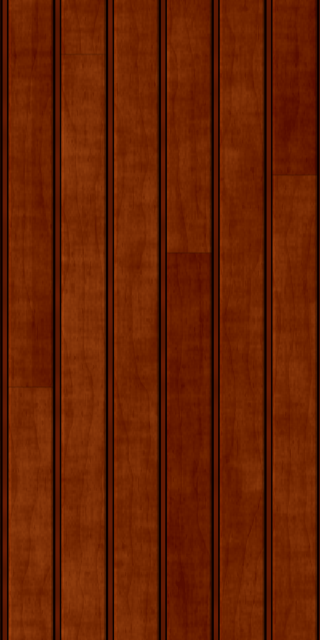
Give the GLSL for this texture, as a WebGL 2 fragment shader.

```glsl
#version 300 es
precision highp float;

uniform vec2 u_resolution;
out vec4 fragColor;

const float PITCH = 0.165;          // distance between grooves
const float FIRST_GROOVE = 0.0138;

const vec3 LIGHT_WOOD = vec3(0.535, 0.215, 0.04);
const vec3 MID_WOOD = vec3(0.45, 0.148, 0.002);
const vec3 DARK_WOOD = vec3(0.385, 0.088, 0.0);
const vec3 BEAD = vec3(0.38, 0.1, 0.01);
const vec3 GROOVE = vec3(0.04, 0.0, 0.0);

// Per plank: tone below the joint, tone above it, joint height, strip darkening
const vec4 PLANKS[6] = vec4[6](
    vec4(0.45, 0.1, 0.79, 0.5),
    vec4(0.45, 0.0, 1.83, 0.12),
    vec4(0.25, 0.25, -1.0, 0.0),
    vec4(-0.7, 0.1, 1.21, 0.0),
    vec4(0.0, 0.0, -1.0, 0.0),
    vec4(0.1, -0.65, 1.453, 0.1));

float hash(vec2 cell) {
    uvec2 q = uvec2(ivec2(cell)) * uvec2(1597u, 3571u);
    uint n = (q.x ^ (q.y << 7)) * 7919u + 977u;
    n = (n ^ (n >> 15)) * 48271u;
    n = (n ^ (n >> 13)) * 69621u;
    return float((n ^ (n >> 16)) & 65535u) / 65535.0;
}

float noise(vec2 p) {
    vec2 i = floor(p);
    vec2 f = fract(p);
    f = f * f * (3.0 - 2.0 * f);
    float low = mix(hash(i), hash(i + vec2(1, 0)), f.x);
    float high = mix(hash(i + vec2(0, 1)), hash(i + vec2(1, 1)), f.x);
    return mix(low, high, f.y);
}

float fbm(vec2 p) {
    float sum = 0.0;
    float weight = 0.5;
    for (int i = 0; i < 4; i++) {
        sum += weight * noise(p);
        p = p * 2.0 + 17.0;
        weight *= 0.5;
    }
    return sum;
}

// Soft-edged vertical line: solid to core, gone at outer
float line(float x, float center, float core, float outer) {
    return 1.0 - smoothstep(core, outer, abs(x - center));
}

// Tone variation of one board: clouds, cross figure, fibres, rings and pores
float grain(vec2 p, float seed) {
    vec2 q = p + vec2(seed * 3.0, seed * 7.0);
    float clouds = fbm(q * vec2(14.0, 6.0)) - 0.47;
    float ripple = fbm(q * vec2(11.0, 42.0) + 5.0) - 0.47;
    float fibres = noise(q * vec2(150.0, 10.0)) - 0.5;
    float speckle = noise(q * vec2(200.0, 110.0)) - 0.5;

    float rings = fract(q.x * 15.0 + 3.0 * fbm(q * vec2(5.0, 2.0)));
    float ringLine = pow(rings, 6.0) * (1.0 - smoothstep(0.92, 1.0, rings));
    float pores = smoothstep(0.82, 0.96, noise(q * vec2(120.0, 34.0) + 40.0));

    return clouds * 1.6 + ripple * 1.2 + fibres * 0.4 + speckle * 0.5
         - ringLine * 0.8 - pores * 0.45;
}

vec3 woodColor(float tone) {
    float t = clamp(tone, -1.6, 1.2);
    return t < 0.0 ? mix(MID_WOOD, DARK_WOOD, -t) : mix(MID_WOOD, LIGHT_WOOD, t);
}

vec3 boardColor(vec2 p, float u, float id, float pixel) {
    vec4 plank = PLANKS[int(clamp(id, 0.0, 5.0))];
    float above = smoothstep(-pixel, pixel, p.y - plank.z);
    float blur = pixel / PITCH;
    float strip = smoothstep(-blur, blur, u - 0.52) * plank.w;
    float tone = mix(plank.x, plank.y - strip, above);
    tone += mix(grain(p, id + 2.0), grain(p, id + 12.0), above);

    float seam = line(p.y, plank.z, 0.0005, 0.0005 + 1.5 * pixel);
    return woodColor(tone) * (1.0 - 0.12 * seam);
}

// Beaded joint: wide dark slot, rounded bead, thin dark slot, lit edge
vec3 carveGroove(vec3 wood, float d, float wear, float blur) {
    float edgeShade = line(d, -0.06, 0.03, 0.07);
    float litEdge = line(d, 0.105, 0.01, 0.035);
    float bead = line(d, 0.0, 0.035, 0.06);
    float wideSlot = line(d, -0.056, 0.008, 0.025 + blur);
    float thinSlot = line(d, 0.062, 0.003, 0.018 + blur);

    vec3 color = wood * (1.0 - 0.35 * edgeShade) * (1.0 + 0.14 * litEdge);
    color = mix(color, BEAD * (0.9 + 0.2 * wear), bead);
    return mix(color, GROOVE, max(wideSlot, thinSlot * 0.95));
}

void main() {
    vec2 p = gl_FragCoord.xy / u_resolution.x;
    float pixel = 1.0 / u_resolution.x;

    float across = (p.x - FIRST_GROOVE) / PITCH;
    float id = floor(across);
    float u = across - id;
    float fromGroove = u - step(0.5, u);

    vec3 wood = boardColor(p, u, id, pixel);
    float wear = noise(vec2(floor(across + 0.5) * 9.0, p.y * 14.0));
    fragColor = vec4(carveGroove(wood, fromGroove, wear, 0.5 * pixel / PITCH), 1.0);
}
```
